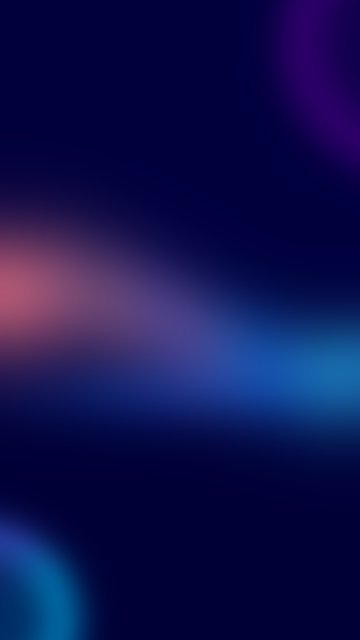
Give the GLSL for this background, as a Shadertoy shader.

```glsl
// Soft bell falloff: 1 at zero distance, fading over the given width
float bell(float d, float width) {
    return exp(-d * d / (width * width));
}

// Blurred ring whose interior keeps part of its glow
float softRing(vec2 p, vec2 centre, float radius, float width, float fill) {
    float d = length(p - centre) - radius;
    float glow = bell(d, width);
    return d < 0.0 ? mix(fill, 1.0, glow) : glow;
}

// Colour along the sweeping band, from coral to blue
vec3 bandColour(float x) {
    vec3 c = mix(vec3(0.68, 0.34, 0.45), vec3(0.41, 0.27, 0.45), smoothstep(0.0, 0.17, x));
    c = mix(c, vec3(0.30, 0.25, 0.53), smoothstep(0.14, 0.28, x));
    c = mix(c, vec3(0.08, 0.28, 0.60), smoothstep(0.26, 0.43, x));
    return mix(c, vec3(0.09, 0.40, 0.64), smoothstep(0.40, 0.54, x));
}

void mainImage(out vec4 fragColor, in vec2 fragCoord) {
    // Height spans 0 to 1; x is stretched to a 9:16 frame
    vec2 p = fragCoord / iResolution.xy * vec2(0.5625, 1.0);

    // Navy backdrop
    vec3 colour = mix(vec3(0.0, 0.0, 0.21), vec3(0.0, 0.0, 0.24), smoothstep(0.1, 0.7, p.y));

    // Purple arc, upper right
    float purple = softRing(p, vec2(0.651, 0.935), 0.177, 0.05, 0.35);
    colour = mix(colour, vec3(0.165, 0.0, 0.40), purple);

    // Blue arc, lower left, more violet toward its top
    float blue = softRing(p, vec2(-0.033, 0.03), 0.126, 0.043, 0.45);
    vec3 arcColour = mix(vec3(0.0, 0.38, 0.61), vec3(0.14, 0.22, 0.59),
                         smoothstep(0.03, 0.17, p.y - 0.6 * p.x));
    colour = mix(colour, arcColour, blue);

    // Band descending from left to right
    float t = smoothstep(0.078, 0.52, p.x);
    float d = p.y - mix(0.544, 0.421, t);
    float width = d > 0.0 ? mix(0.104, 0.085, t) : mix(0.107, 0.095, t);
    colour = mix(colour, bandColour(p.x), bell(d, width));

    // Blue haze beneath the band
    float haze = bell(p.y - 0.388, 0.06) * bell(p.x - 0.26, 0.22);
    colour += vec3(0.01, 0.10, 0.18) * haze;

    fragColor = vec4(colour, 1.0);
}
```
